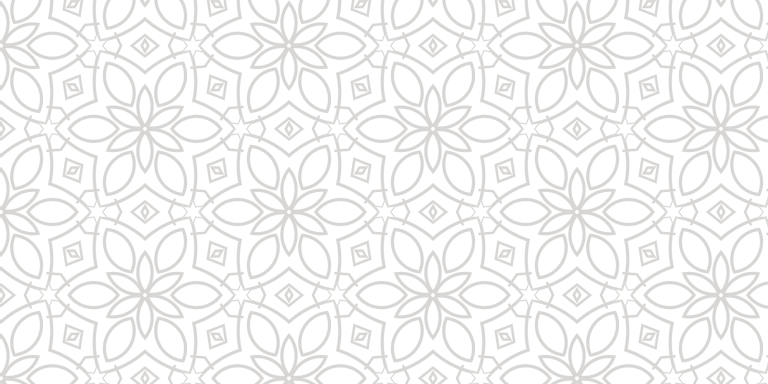
Reproduce this pattern procedurally as a Shadertoy shader.

```glsl
// Hexagonal floral tracery in pale grey on white: six-petalled flowers, ringed by
// arched frames, with diamonds on the cell edges and small stars at the corners.
// Each hexagon is folded into one 30 degree wedge, where every shape is drawn once.

const float CELL = 0.25;                      // hexagon circumradius, canvas heights
const vec2 ORIGIN = vec2(0.7526, 0.4479);     // centre of one flower
const vec3 PAPER = vec3(1.0);
const vec3 INK = vec3(0.845, 0.84, 0.83);

// Lengths below are in hexagon circumradii
const float LINE = 0.0165;                    // half width of the main strokes
const float FINE = 0.013;                     // half width of the diamond strokes
const float HAIR = 0.006;                     // half width of the star outline
const vec3 OUTER_PETAL = vec3(0.535, 0.255, 0.13);   // centre, half length, half width
const vec3 INNER_PETAL = vec3(0.235, 0.21, 0.074);
const vec2 FRAME_CENTRE = vec2(0.218, -0.603);
const float FRAME_RADIUS = 0.942;
const vec2 DIAMOND = vec2(0.137, 0.11);       // half sizes along and across the edge
const vec2 GEM = vec2(0.034, 0.06);
const vec2 CHEVRON_TIP = vec2(0.25, 0.0);
const vec2 CHEVRON_END = vec2(0.31, 0.128);
const float STAR_TIP = 0.125;
const float STAR_NOTCH = 0.06;
const float HUB = 0.052;
const float HUB_HOLE = 0.02;

const float SQRT3 = 1.7320508;
const float SECTOR = 1.0471976;               // 60 degrees

// Offset from the nearest centre of the hexagonal lattice
vec2 hexCell(vec2 p) {
    vec2 period = vec2(3.0, SQRT3);
    vec2 a = p - period * round(p / period);
    vec2 b = p - period * (floor(p / period) + 0.5);
    return dot(a, a) < dot(b, b) ? a : b;
}

// Mirror into half a sector, with the axis of the sector along x
vec2 foldSector(vec2 p) {
    float angle = atan(p.y, p.x);
    angle = abs(angle - SECTOR * round(angle / SECTOR));
    return length(p) * vec2(cos(angle), sin(angle));
}

// Pointed leaf on the x axis, bounded by two arcs
float leaf(vec2 p, vec3 shape) {
    float drop = 0.5 * (shape.y * shape.y - shape.z * shape.z) / shape.z;
    vec2 q = vec2(p.x - shape.x, abs(p.y) + drop);
    return length(q) - drop - shape.z;
}

float rhombus(vec2 p, vec2 size) {
    return (dot(abs(p), size.yx) - size.x * size.y) / length(size);
}

float segment(vec2 p, vec2 a, vec2 b) {
    vec2 along = b - a;
    float t = clamp(dot(p - a, along) / dot(along, along), 0.0, 1.0);
    return length(p - a - along * t);
}

// Six-pointed star with tips at 30 degrees from the axes
float star(vec2 p) {
    vec2 q = foldSector(vec2(-p.y, p.x));
    vec2 tip = vec2(STAR_TIP, 0.0);
    vec2 side = STAR_NOTCH * vec2(0.5 * SQRT3, 0.5) - tip;
    return dot(q - tip, normalize(vec2(side.y, -side.x)));
}

float cover(float d, float pixel) {
    return 1.0 - smoothstep(-0.75 * pixel, 0.75 * pixel, d);
}

void mainImage(out vec4 fragColor, in vec2 fragCoord) {
    float pixel = 1.0 / (iResolution.y * CELL);
    vec2 p = (fragCoord / iResolution.y - ORIGIN) / CELL;
    vec2 q = foldSector(hexCell(p));

    // Axes towards the edge midpoint and along the edge
    vec2 toEdge = vec2(0.5 * SQRT3, 0.5);
    vec2 alongEdge = vec2(0.5, -0.5 * SQRT3);
    vec2 petal = vec2(dot(q, toEdge), dot(q, alongEdge));
    vec2 edge = vec2(petal.y, 0.5 * SQRT3 - petal.x);

    // Petals and the arched frame
    float d = abs(leaf(q, OUTER_PETAL)) - LINE;
    d = min(d, abs(leaf(petal, INNER_PETAL)) - LINE);
    d = min(d, abs(length(q - FRAME_CENTRE) - FRAME_RADIUS) - LINE);

    // Nested diamonds and chevrons on the cell edge
    d = min(d, abs(rhombus(edge, DIAMOND)) - FINE);
    d = min(d, abs(rhombus(edge, GEM)) - FINE);
    d = min(d, segment(edge, CHEVRON_TIP, CHEVRON_END) - FINE);

    // Flower hub with a small hole
    d = min(d, length(q) - HUB);
    d = max(d, HUB_HOLE - length(q));

    // Corner star, cut clear and finely outlined
    float corner = star(q - vec2(1.0, 0.0));
    d = max(d, -corner);
    d = min(d, abs(corner) - HAIR);

    fragColor = vec4(mix(PAPER, INK, cover(d, pixel)), 1.0);
}
```
